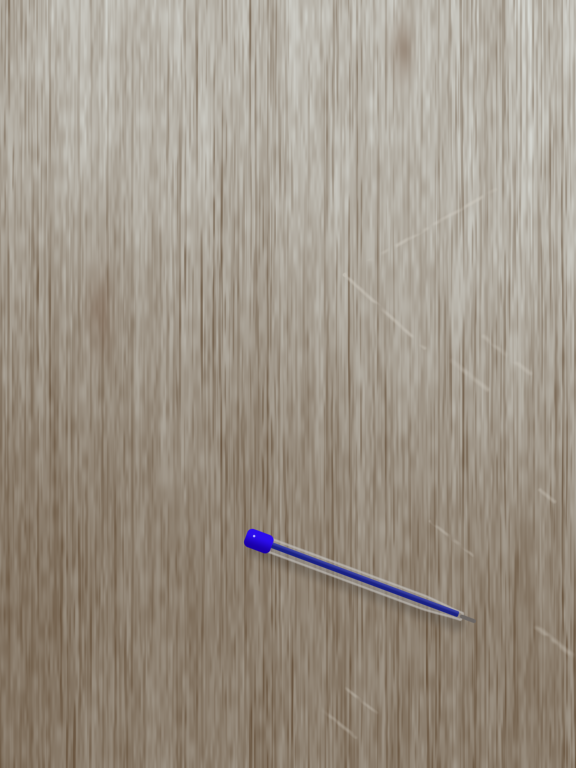
This texture is drawn by a Shadertoy shader. Its source:

```glsl
float hash(vec2 p) {
    return fract(sin(dot(p, vec2(127.1, 311.7))) * 43758.5453);
}

float noise(vec2 p) {
    vec2 i = floor(p), f = fract(p);
    f = f * f * (3.0 - 2.0 * f);
    return mix(mix(hash(i), hash(i + vec2(1, 0)), f.x),
               mix(hash(i + vec2(0, 1)), hash(i + vec2(1, 1)), f.x), f.y);
}

float segment(vec2 p, vec2 a, vec2 b) {
    vec2 d = b - a;
    return length(p - a - d * clamp(dot(p - a, d) / dot(d, d), 0.0, 1.0));
}

float box(vec2 p, vec2 halfSize, float radius) {
    vec2 d = abs(p) - halfSize + radius;
    return length(max(d, 0.0)) + min(max(d.x, d.y), 0.0) - radius;
}

float fill(float d) {
    float aa = 0.8 / iResolution.y;
    return 1.0 - smoothstep(-aa, aa, d);
}

// Soft elongated stain, 1 at its centre
float knot(vec2 p, vec2 centre, vec2 size) {
    vec2 q = (p - centre) / size;
    return exp(-dot(q, q)) * (0.6 + 0.6 * noise(p * vec2(110, 25)));
}

// Broken chalky line
float scratch(vec2 p, vec2 a, vec2 b, float width) {
    return (1.0 - smoothstep(0.0, width, segment(p, a, b)))
         * smoothstep(0.2, 0.7, noise(p * 90.0));
}

// Thin dark line wandering inside each column, broken along its length
float poreLine(vec2 p, float columns, float breaks) {
    float x = p.x * columns, id = floor(x);
    float centre = 0.3 + 0.4 * noise(vec2(id * 7.0, p.y * 7.0));
    float line = 1.0 - smoothstep(0.08, 0.32, abs(x - id - centre));
    float along = noise(vec2(id * 3.0, p.y * breaks + 50.0 * hash(vec2(id, 3))));
    return line * smoothstep(0.25, 0.75, along) * (0.3 + 0.7 * hash(vec2(id, 9)));
}

vec3 wood(vec2 p) {
    // Daylight falls from the top and fades towards the lower left
    float tone = 0.18 + 0.56 * smoothstep(0.15, 1.05, p.y);
    vec2 glow = p - vec2(0.72, 0.6);
    tone += 0.18 * exp(-dot(glow, glow) * 9.0);
    tone -= 0.08 * smoothstep(0.3, 0.0, p.x) * smoothstep(0.8, 0.3, p.y);

    // Faint bands, narrow streaks and short fibres
    float x = p.x + 0.003 * noise(p * vec2(3, 2));
    tone += 0.14 * (noise(vec2(x * 14.0, p.y * 1.2)) - 0.5);
    tone += 0.15 * (noise(vec2(x * 55.0, p.y * 2.0 + 7.0)) - 0.5);
    tone += 0.20 * (noise(vec2(x * 150.0, p.y * 4.0 + 31.0)) - 0.5);
    tone += 0.26 * (noise(vec2(x * 330.0, p.y * 45.0)) - 0.5);

    // Dark pores, denser in some bands
    float density = smoothstep(0.2, 0.8, noise(vec2(x * 20.0 + 5.0, p.y * 1.2)));
    float pores = poreLine(vec2(x, p.y), 130.0, 6.0)
                + 0.7 * poreLine(vec2(x + 0.37, p.y), 187.0, 22.0);
    tone -= pores * (0.20 + 0.28 * density);

    // Pale flecks
    float fleck = smoothstep(0.6, 0.95, noise(vec2(x * 45.0 + 3.0, p.y * 6.0)));
    tone += 0.12 * fleck * smoothstep(0.3, 0.9, p.y);

    vec3 col = mix(vec3(0.51, 0.45, 0.38), vec3(0.81, 0.81, 0.785), clamp(tone, -0.3, 1.1));
    float stain = knot(p, vec2(0.130, 0.590), vec2(0.016, 0.055))
                + knot(p, vec2(0.523, 0.935), vec2(0.013, 0.038));
    return mix(col, vec3(0.47, 0.37, 0.29), 0.5 * min(stain, 1.0));
}

vec3 addScratches(vec3 col, vec2 p) {
    vec2 corner = vec2(0.449, 0.642);
    float marks = scratch(p, corner, vec2(0.645, 0.753), 0.004)
                + scratch(p, corner, vec2(0.553, 0.547), 0.004);
    for (float i = 0.0; i < 7.0; i++) {
        vec2 a = vec2(0.36 + 0.36 * hash(vec2(i, 2)), (i + hash(vec2(i, 5))) * 0.09);
        vec2 b = a + vec2(1.0, -0.8) * (0.015 + 0.05 * hash(vec2(i, 8)));
        marks += 0.7 * scratch(p, a, b, 0.003 + 0.003 * hash(vec2(i, 11)));
    }
    return mix(col, vec3(0.82, 0.80, 0.76), 0.5 * min(marks, 1.0));
}

vec3 addPen(vec3 col, vec2 p) {
    // Pen space: x runs from cap to tip
    vec2 axis = normalize(vec2(0.296, -0.110)), d = p - vec2(0.322, 0.301);
    vec2 q = vec2(dot(d, axis), dot(d, vec2(-axis.y, axis.x)));
    float shadow = box(q - vec2(0.155, -0.010), vec2(0.145, 0.006), 0.006);
    col *= 1.0 - 0.18 * (1.0 - smoothstep(-0.006, 0.014, shadow));

    // Clear barrel with bright edges
    float taper = 0.0105 - 0.004 * smoothstep(0.24, 0.30, q.x);
    float barrel = box(q - vec2(0.162, 0.0), vec2(0.138, taper), 0.003);
    col = mix(col, vec3(0.66, 0.64, 0.62), 0.5 * fill(barrel));
    col = mix(col, vec3(0.80, 0.79, 0.77), 0.5 * fill(abs(barrel + 0.002) - 0.0012));

    // Ink tube, metal point and cap
    float ink = box(q - vec2(0.163, 0.001), vec2(0.130, 0.0038), 0.002);
    col = mix(col, vec3(0.10, 0.13, 0.52) + 0.12 * smoothstep(0.0, 0.004, q.y), fill(ink));
    float point = segment(q, vec2(0.298, 0.0), vec2(0.315, 0.0)) - 0.0025;
    col = mix(col, vec3(0.42, 0.40, 0.39), fill(point));
    float cap = box(q - vec2(0.016, 0.0), vec2(0.018, 0.0125), 0.007);
    vec3 plastic = mix(vec3(0.10, 0.0, 0.66), vec3(0.17, 0.05, 0.93), smoothstep(-0.010, 0.006, q.y));
    col = mix(col, plastic, fill(cap));
    return mix(col, vec3(0.75, 0.75, 1.0), fill(length(q - vec2(0.008, 0.004)) - 0.0015));
}

void mainImage(out vec4 fragColor, in vec2 fragCoord) {
    vec2 p = fragCoord / iResolution.y;
    fragColor = vec4(addPen(addScratches(wood(p), p), p), 1.0);
}
```
